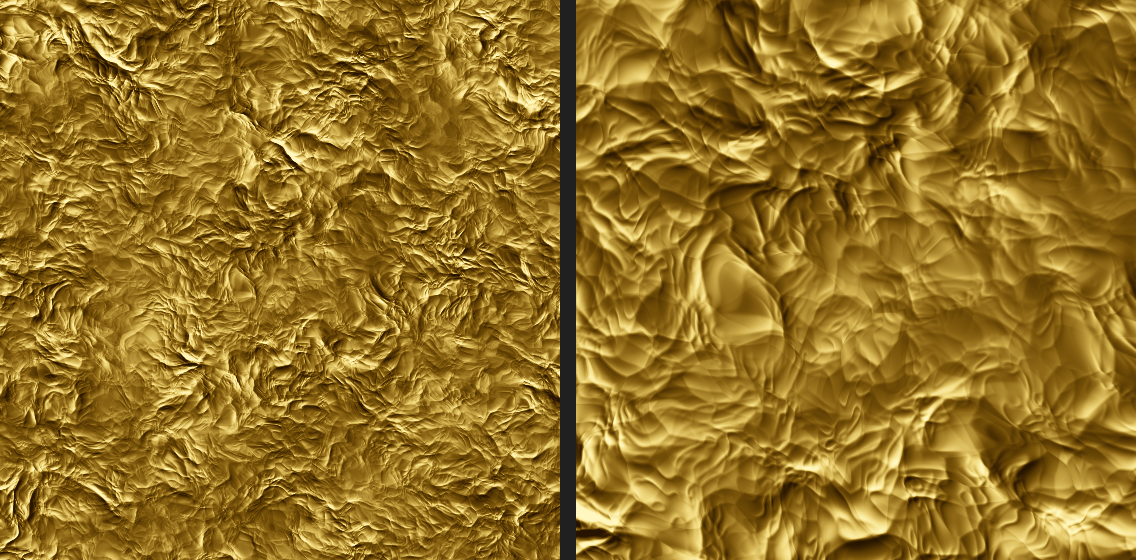
Left, the full canvas; right, a detail of the centre.
Write a three.js fragment shader that draws this texture.

```glsl
varying vec2 vUv;

// Relief
const vec2 FOLD_DIR = vec2(0.891, -0.454);
const vec2 FOLD_STRETCH = vec2(0.92, 1.08);
const float SLOPE_STEP = 0.0010;
const float FACET_SCALE = 24.0;
const float FACET_SLOPE = 0.32;
const float SHARD_SCALE = 54.0;
const float SHARD_SLOPE = 0.45;
const float FOLD_SCALE = 12.5;
const float FOLD_SLOPE = 2.05;
const float FOLD_SHARPNESS = 6.5;
const float FOLD_GROWTH = 1.8;
const float FOLD_TURN = 1.15;
const float FOLD_LENGTH = 0.68;
const int FOLD_LAYERS = 5;

// Light and tone
const float LIGHT_ANGLE = 1.85;
const float LIGHT_SWING = 4.2;
const float LIGHT_PATCHES = 8.0;
const float ROUGHNESS_SWING = 1.5;
const float CONTRAST = 1.58;
const float SHEEN = 1.35;
const float FLAKE_SCALE = 42.0;
const float FLAKE_TONE = 0.6;
const float FLAKE_EDGE = 45.0;
const float TONE_LIMIT = 3.4;

// Gold, from crevice to glint
const vec3 CREVICE = vec3(0.15, 0.08, 0.00);
const vec3 SHADOW = vec3(0.34, 0.22, 0.01);
const vec3 BRONZE = vec3(0.45, 0.31, 0.03);
const vec3 GOLD = vec3(0.56, 0.41, 0.09);
const vec3 BRIGHT_GOLD = vec3(0.67, 0.53, 0.18);
const vec3 PALE_GOLD = vec3(0.81, 0.68, 0.30);
const vec3 HIGHLIGHT = vec3(0.95, 0.86, 0.51);
const vec3 GLINT = vec3(1.00, 0.97, 0.75);

// Two values from -1 to 1 for each lattice cell
vec2 hash2(vec2 cell) {
  vec3 h = fract(cell.xyx * vec3(0.1031, 0.1030, 0.0973));
  h += dot(h, h.yzx + 33.33);
  return fract((h.xx + h.yz) * h.zy) * 2.0 - 1.0;
}

// Gradient noise around zero
float noise(vec2 p) {
  vec2 i = floor(p);
  vec2 f = p - i;
  vec2 u = f * f * f * (f * (f * 6.0 - 15.0) + 10.0);
  vec2 r = vec2(1.0, 0.0);
  float low = mix(dot(hash2(i), f), dot(hash2(i + r), f - r), u.x);
  float high = mix(dot(hash2(i + r.yx), f - r.yx),
                   dot(hash2(i + r.xx), f - r.xx), u.x);
  return mix(low, high, u.y);
}

// x: tilted hollows that meet in sharp ridges, y: flat value per cell
vec2 facets(vec2 p) {
  vec2 cell = floor(p);
  float height = 8.0;
  vec2 blend = vec2(0.0);
  for (int y = -1; y <= 1; y++) {
    for (int x = -1; x <= 1; x++) {
      vec2 c = cell + vec2(float(x), float(y));
      vec2 d = p - c - 0.5 - 0.42 * hash2(c);
      vec2 tilt = hash2(c + 57.0);
      height = min(height, dot(d, d) + 0.5 * dot(d, tilt));
      blend += vec2(tilt.x, 1.0) * exp(-FLAKE_EDGE * dot(d, d));
    }
  }
  return vec2(height, blend.x / (blend.y + 1e-9));
}

// Crumpled coordinates along and across the folds
vec2 foilSpace(vec2 uv) {
  vec2 across = vec2(-FOLD_DIR.y, FOLD_DIR.x);
  vec2 p = vec2(dot(uv, FOLD_DIR), dot(uv, across)) * FOLD_STRETCH + 3.0;
  p += 0.030 * vec2(noise(p * 9.0), noise(p * 9.0 + 19.0));
  return p + 0.013 * vec2(noise(p * 33.0 + 43.0), noise(p * 33.0 + 71.0));
}

// Facets and shards plus narrow, broken folds turned per layer
float foilHeight(vec2 uv) {
  vec2 p = foilSpace(uv);
  float height = FACET_SLOPE * facets(p * FACET_SCALE).x / FACET_SCALE;
  height += SHARD_SLOPE * facets(p * SHARD_SCALE).x / SHARD_SCALE;

  mat2 turn = mat2(cos(FOLD_TURN), sin(FOLD_TURN), -sin(FOLD_TURN), cos(FOLD_TURN));
  float scale = FOLD_SCALE;
  for (int i = 0; i < FOLD_LAYERS; i++) {
    vec2 q = p * vec2(FOLD_LENGTH, 1.0) * scale + float(i) * 13.7;
    float n = noise(q);
    float crest = exp(-FOLD_SHARPNESS * sqrt(n * n + 0.0006));
    float presence = smoothstep(-0.2, 0.25, noise(q * 0.33 + 31.0));
    height += FOLD_SLOPE * presence * crest / (FOLD_SHARPNESS * scale);
    scale *= FOLD_GROWTH;
    p = turn * p;
  }
  return height;
}

float band(float low, float high, float tone) {
  return clamp((tone - low) / (high - low), 0.0, 1.0);
}

// Tone in standard deviations from the mean
vec3 goldRamp(float tone) {
  vec3 color = mix(CREVICE, SHADOW, band(-2.6, -1.65, tone));
  color = mix(color, BRONZE, band(-1.65, -0.74, tone));
  color = mix(color, GOLD, band(-0.74, -0.04, tone));
  color = mix(color, BRIGHT_GOLD, band(-0.04, 0.54, tone));
  color = mix(color, PALE_GOLD, band(0.54, 1.13, tone));
  color = mix(color, HIGHLIGHT, band(1.13, 1.88, tone));
  return mix(color, GLINT, band(1.88, 2.6, tone));
}

void main() {
  // Slope facing a reflected light that wanders over the sheet
  float angle = LIGHT_ANGLE + LIGHT_SWING * noise(vUv * LIGHT_PATCHES + 11.0);
  vec2 e = vec2(cos(angle), sin(angle)) * SLOPE_STEP;
  float slope = (foilHeight(vUv - e) - foilHeight(vUv + e)) / (2.0 * SLOPE_STEP);
  float roughness = 1.0 + ROUGHNESS_SWING * noise(vUv * 7.0 + 63.0);

  // Broad sheen and flat mirror flakes
  float tone = CONTRAST * roughness * slope;
  tone += SHEEN * noise(vUv * vec2(5.0, 6.0) + 5.0);
  tone += FLAKE_TONE * facets(foilSpace(vUv) * FLAKE_SCALE + 90.0).y;
  tone /= sqrt(1.0 + tone * tone / (TONE_LIMIT * TONE_LIMIT));

  gl_FragColor = vec4(goldRamp(tone), 1.0);
}
```
